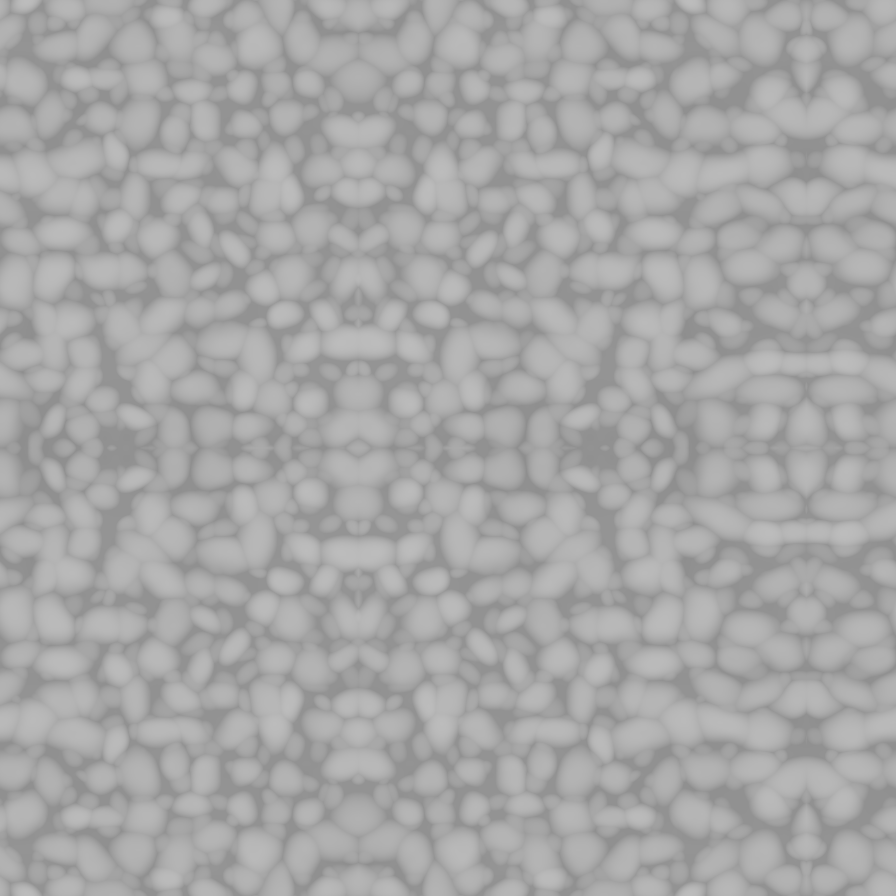
This texture is drawn by a WebGL 1 fragment shader. Its source:

```glsl
precision highp float;
// Soft grey pebbles, packed tightly and mirrored about two upright axes and one level axis.
uniform vec2 u_resolution;

const float CREASE_SHARPNESS = 420.0;
const float MID_GREY = 0.65;
const float GAP_GREY = 0.572;

vec2 hash2(vec2 p) {
  vec3 q = fract(p.xyx * vec3(0.1031, 0.1030, 0.0973));
  q += dot(q, q.yzx + 33.33);
  return fract((q.xx + q.yz) * q.zy);
}

vec2 noise2(vec2 p) {
  vec2 cell = floor(p);
  vec2 f = fract(p);
  f = f * f * (3.0 - 2.0 * f);
  vec2 low = mix(hash2(cell), hash2(cell + vec2(1.0, 0.0)), f.x);
  vec2 high = mix(hash2(cell + vec2(0.0, 1.0)), hash2(cell + 1.0), f.x);
  return mix(low, high, f.y);
}

// Reflects the canvas into one quarter tile, with wider stones by the right axis
vec2 mirrorFold(vec2 uv, vec2 axes) {
  vec2 q = abs(fract(uv - axes + 0.5) - 0.5);
  q.x -= 0.018 * smoothstep(0.38, 0.5, q.x);
  return q;
}

// Weight of a grey in the soft maximum
float greyWeight(float grey) {
  return exp(CREASE_SHARPNESS * (grey - MID_GREY));
}

// Distance inside a turned ellipse: 0 at its centre, 1 on its rim
float ellipseDistance(vec2 p, float angle, vec2 radii) {
  float c = cos(angle);
  float s = sin(angle);
  return length(vec2(c * p.x + s * p.y, c * p.y - s * p.x) / radii);
}

// Sums the weights of one layer of scattered domed stones
float pebbleLayer(vec2 p, float seed, float topGrey, float size) {
  vec2 cell = floor(p);
  float total = 0.0;
  for (int y = -2; y <= 2; y++) {
    for (int x = -2; x <= 2; x++) {
      vec2 id = cell + vec2(float(x), float(y));
      vec2 centre = id + 0.5 + 0.62 * (hash2(id + seed) - 0.5);
      centre.x += 0.5 * mod(id.y, 2.0);
      vec2 shape = hash2(id + seed + 71.0);
      vec2 look = hash2(id + seed + 137.0);
      float radius = size * mix(0.76, 1.26, shape.x);
      float stretch = mix(1.0, 1.32, shape.y);
      vec2 radii = radius * vec2(stretch, 1.0 / stretch);
      float d = ellipseDistance(p - centre, look.x * 3.14159, radii);
      float level = topGrey + 0.04 * (look.y - 0.5);
      total += greyWeight(level - 0.115 * d * d * d);
    }
  }
  return total;
}

void main() {
  vec2 uv = gl_FragCoord.xy / u_resolution;
  vec2 q = mirrorFold(uv, vec2(0.4, 0.5));

  // Gentle warp makes the outlines less regular
  vec2 bent = q + 0.010 * (noise2(q * 34.0) - 0.5);

  // Large stones over smaller, darker fillers
  float weight = greyWeight(GAP_GREY);
  weight += pebbleLayer(bent * vec2(22.0, 23.5), 20.0, 0.712, 0.51);
  weight += pebbleLayer(bent * 36.0 + 7.3, 310.0, 0.648, 0.50);
  float grey = MID_GREY + log(weight) / CREASE_SHARPNESS;

  // Broad shade and faint mottling
  grey += 0.024 * (noise2(q * 11.0).x - 0.5);
  grey += 0.009 * (noise2(q * 85.0).y - 0.5);

  gl_FragColor = vec4(vec3(grey), 1.0);
}
```
